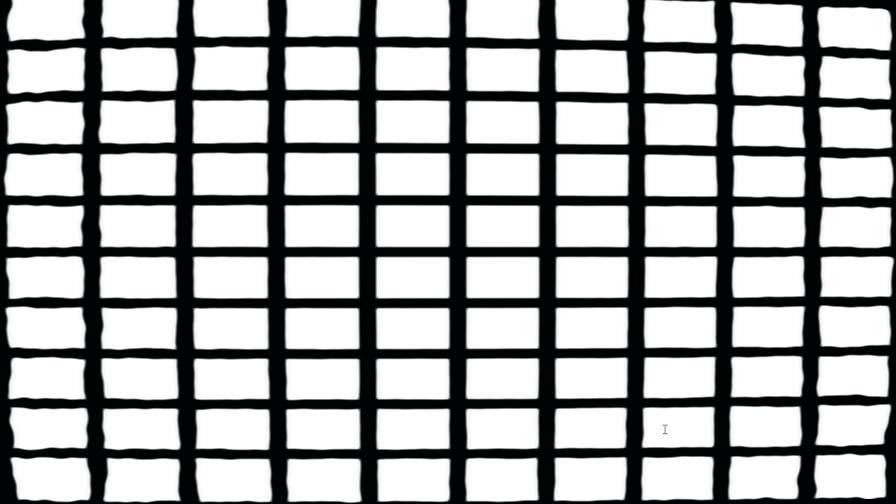
Give the GLSL for this pattern, as a WebGL 1 fragment shader.

```glsl
precision highp float;

uniform vec2 u_resolution;

const vec2 CENTER = vec2(0.9086, 0.5);
const vec2 SPACING = vec2(0.1787, 0.1019);
const vec2 HALF_WIDTH = vec2(0.0168, 0.0098);
const float BORDER = 5.0;
const vec3 INK = vec3(0.0, 0.01, 0.01);

// Layered sines: an irregular hand-cut edge, different for each seed.
float wobble(float t, float seed) {
  return 0.8 * sin(t * 43.0 + seed * 2.7)
       + 0.6 * sin(t * 79.0 + seed * 5.1 + 1.3 * sin(t * 31.0 + seed))
       + 0.3 * sin(t * 171.0 + seed * 9.3);
}

// Lens bending: maps centered position to line numbers across and down.
vec2 lensGrid(vec2 p) {
  vec2 grid = p / SPACING;
  float pinch = 0.05 * p.y * p.y - 0.012 * p.y;
  float sag = (0.033 * p.x * p.x + 0.02 * p.x) * (1.0 + 1.2 * p.y);
  grid *= vec2(1.0 + pinch, 1.0 + sag);
  return grid + vec2(0.004, -0.0045) * grid * grid;
}

// Signed distance to the nearest bar, solid beyond the outer border.
float barDistance(float coord, float along, float spacing, float halfWidth,
                  float roughness, float seed) {
  float index = clamp(floor(coord + 0.5), -BORDER, BORDER);
  float offset = (coord - index) * spacing;
  float side = offset < 0.0 ? -1.0 : 1.0;
  float rough = wobble(along, index + side * 0.17 + seed);
  float center = 0.5 * wobble(along * 0.6, index * 1.7 + seed);
  float dist = abs(offset + center * roughness) - halfWidth;
  dist += rough * roughness;
  return abs(coord) > BORDER ? -halfWidth : dist;
}

float smoothUnion(float a, float b, float radius) {
  float h = max(radius - abs(a - b), 0.0) / radius;
  return min(a, b) - 0.25 * h * h * radius;
}

float boxDistance(vec2 p, vec2 halfSize) {
  vec2 d = abs(p) - halfSize;
  return length(max(d, 0.0)) + min(max(d.x, d.y), 0.0);
}

// Small stem with a tick at each end.
float stemMark(vec2 p) {
  float stem = boxDistance(p, vec2(0.0008, 0.0085));
  float ticks = boxDistance(vec2(p.x, abs(p.y) - 0.0085), vec2(0.0045, 0.0008));
  return min(stem, ticks);
}

float coverage(float dist, float softness) {
  return 1.0 - smoothstep(-softness, softness, dist);
}

void main() {
  float pixel = 1.0 / u_resolution.y;
  vec2 p = gl_FragCoord.xy * pixel;
  // Keep the composition centered for other aspect ratios.
  p.x += 0.5 * (16.0 / 9.0 - u_resolution.x * pixel);
  p -= CENTER;
  vec2 grid = lensGrid(p);

  // Wear grows away from the middle, where the bars are straight.
  float wear = 0.0032 * (p.x * p.x + 1.6 * p.y * p.y);
  float rowHalf = HALF_WIDTH.y * (grid.y < 0.5 - BORDER ? 0.4 : 1.0);
  float columns = barDistance(grid.x, p.y, SPACING.x, HALF_WIDTH.x, wear, 3.0);
  float rows = barDistance(grid.y, p.x, SPACING.y, rowHalf, wear * 0.6, 11.0);
  float bars = smoothUnion(columns, rows, 0.006);

  // Soft edges, plus a faint smear beside the columns.
  float upright = step(columns, rows);
  float softness = max(mix(0.0024, 0.0036, upright), 0.75 * pixel);
  float ink = coverage(bars, softness);
  float smear = 0.05 * (1.0 - smoothstep(0.0, 0.012, columns));
  float mark = 0.65 * coverage(stemMark(p - vec2(0.411, -0.352)), 0.7 * pixel);
  ink = max(ink, max(smear, mark));

  gl_FragColor = vec4(mix(vec3(1.0), INK, ink), 1.0);
}
```
